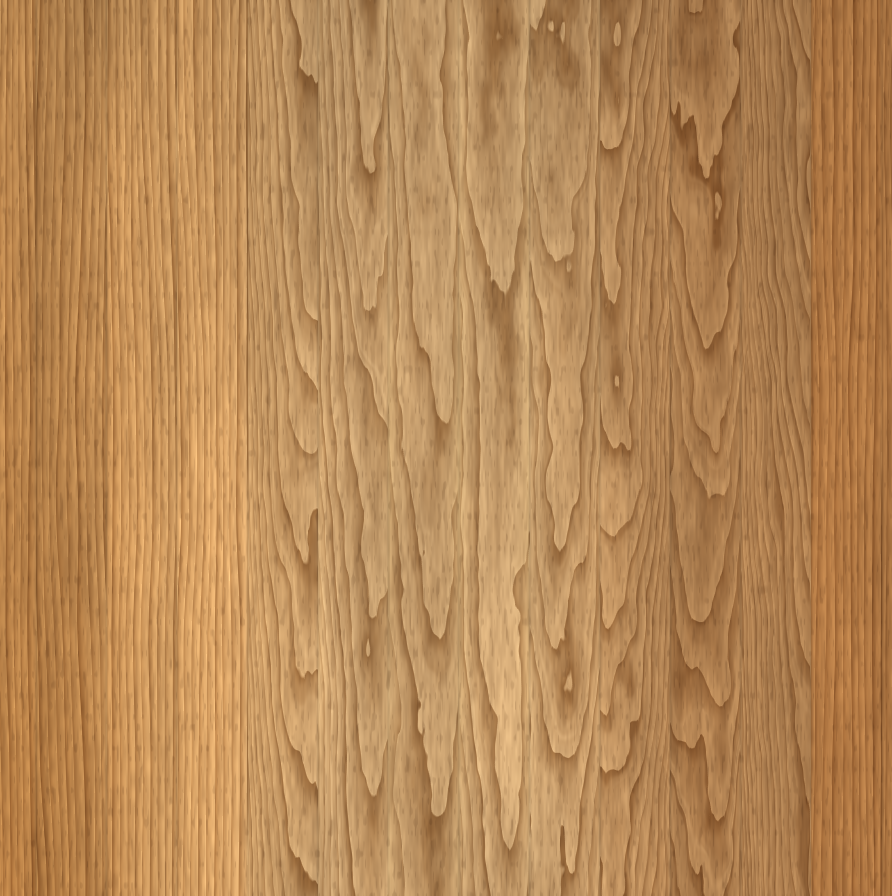
Give the GLSL for this texture, as a Shadertoy shader.

```glsl
// Edge-glued wooden board: straight-grained outer staves, cathedral grain in the middle.

const float STAVE_WIDTH = 0.079;
const float FIRST_JOINT = 0.0405;
const vec3 HONEY = vec3(0.88, 0.68, 0.44);
const vec3 TAN = vec3(0.84, 0.68, 0.48);
const vec3 SAPWOOD = vec3(0.89, 0.73, 0.50);
const vec3 LATEWOOD_TINT = vec3(0.68, 0.575, 0.45);
const vec3 BROWN_TINT = vec3(0.89, 0.82, 0.75);
const vec3 AMBER_TINT = vec3(0.98, 0.88, 0.73);
const vec3 GRAIN_TINT = vec3(0.85, 1.0, 1.15);

float hash(vec2 p) {
    return fract(sin(dot(p, vec2(127.1, 311.7))) * 43758.55);
}

// Smooth value noise, centred on zero
float noise(vec2 p) {
    vec2 cell = floor(p);
    vec2 f = fract(p);
    f = f * f * (3.0 - 2.0 * f);
    float low = mix(hash(cell), hash(cell + vec2(1.0, 0.0)), f.x);
    float high = mix(hash(cell + vec2(0.0, 1.0)), hash(cell + vec2(1.0, 1.0)), f.x);
    return mix(low, high, f.y) - 0.5;
}

// Nearly parallel vertical growth rings
float straightRings(vec2 p, float count, float seed) {
    float drift = 2.2 * noise(vec2(p.x * 1.7 + seed, p.y * 2.0));
    float ripple = 0.6 * noise(vec2(p.x * 4.0 + seed, p.y * 7.0));
    return p.x * count + drift + ripple;
}

// Nested blunt tongues pointing down, with wavering outlines
float cathedralRings(vec2 p, float centre, float along, float wobble, float seed) {
    float bow = 1.25 * pow(abs(p.x - centre) * 2.0, 2.3);
    float warp = 1.7 * noise(vec2(p.x * 1.3 + seed, p.y * 3.5 + seed));
    warp += 0.8 * wobble * noise(vec2(p.x * 2.6 + seed, p.y * 9.0));
    warp += 0.34 * wobble * noise(vec2(p.x * 6.0 + seed, p.y * 26.0));
    warp += 0.10 * noise(vec2(p.x * 18.0 + seed, p.y * 70.0));
    return bow - along * p.y + warp;
}

// Sharp edge on one side of each ring, slow fade on the other
float latewood(float rings, float fade) {
    float f = fract(rings);
    float soft = clamp(1.3 * fwidth(rings), 0.03, 0.35);
    float strength = mix(0.75, 1.15, hash(vec2(floor(rings), 5.0)));
    return strength * exp(-fade * f) * smoothstep(0.0, soft, f);
}

// Fine vertical fibres and short dark pores
float fibres(vec2 uv) {
    float streak = 0.10 * noise(uv * vec2(190.0, 14.0) + 3.0);
    streak += 0.14 * noise(uv * vec2(470.0, 62.0) + 9.0);
    float pore = smoothstep(0.18, 0.42, noise(uv * vec2(500.0, 85.0) + 17.0));
    return streak - 0.10 * pore;
}

// Light wood colour, warm at the left and browner at the right
vec3 earlywood(vec2 uv, float stave) {
    vec3 colour = mix(HONEY, TAN, smoothstep(0.2, 0.4, uv.x));
    colour *= mix(vec3(1.0), BROWN_TINT, smoothstep(0.58, 0.78, uv.x));
    float left = 1.0 - smoothstep(0.04, 0.2, uv.x);
    float shade = 1.0 - 0.06 * left + 0.06 * (hash(vec2(stave, 3.0)) - 0.5);
    shade += 0.05 * exp(-2.0 * (stave - 2.0) * (stave - 2.0));
    float amber = left * mix(0.75, 0.3, uv.y) + 0.6 * step(10.5, stave);
    return colour * shade * mix(vec3(1.0), AMBER_TINT, amber);
}

void mainImage(out vec4 fragColor, in vec2 fragCoord) {
    vec2 uv = fragCoord / iResolution.xy;

    // Stave layout
    float across = (uv.x - FIRST_JOINT) / STAVE_WIDTH;
    float stave = floor(across);
    vec2 p = vec2(fract(across), uv.y);
    float edge = min(p.x, 1.0 - p.x);
    float seed = 40.0 * hash(vec2(stave, 1.0));
    float figured = step(2.5, stave) * step(stave, 10.5);
    float broad = 1.0 - smoothstep(0.4, 2.6, abs(stave - 5.5));

    // Ring pattern of this stave
    float centre = 0.4 + 0.25 * hash(vec2(stave, 2.0));
    centre += 0.5 * (1.0 - smoothstep(3.0, 5.0, stave));
    centre += 0.8 * smoothstep(9.0, 10.0, stave);
    centre -= 0.4 * (1.0 - smoothstep(0.0, 0.5, abs(stave - 8.0)));
    float along = mix(8.5, 2.6, broad);
    float wobble = mix(1.0, 1.7, smoothstep(6.0, 8.0, stave));
    float count = 7.0 + 2.0 * step(10.5, stave) + 2.0 * hash(vec2(stave, 4.0));
    float curved = cathedralRings(p, centre, along, wobble, seed);
    float straight = straightRings(p, count, seed);
    float rings = mix(straight, curved, figured);
    float late = latewood(rings, mix(2.0, 2.7, figured));

    // Faint secondary bands inside the wide rings
    late += 0.22 * figured * noise(vec2(rings * 8.0, seed));

    // Colour, with pale sapwood along the joints of the broad staves
    vec3 colour = earlywood(uv, stave);
    float sap = broad * exp(-10.0 * edge) * (0.75 + noise(vec2(seed, uv.y * 4.0)));
    colour = mix(colour, SAPWOOD, 0.7 * sap);
    colour *= mix(vec3(1.0), LATEWOOD_TINT, late * (1.0 - 0.6 * sap));
    colour *= 1.0 + 0.09 * noise(vec2(across * 1.5, uv.y * 5.0));
    colour *= 1.0 + GRAIN_TINT * fibres(uv);

    // Joint line and darker upper end
    colour *= 1.0 - 0.10 * (1.0 - smoothstep(0.0, 0.035, edge));
    colour *= 1.0 - 0.08 * uv.y * uv.y * uv.y;
    fragColor = vec4(clamp(colour, 0.0, 1.0), 1.0);
}
```
